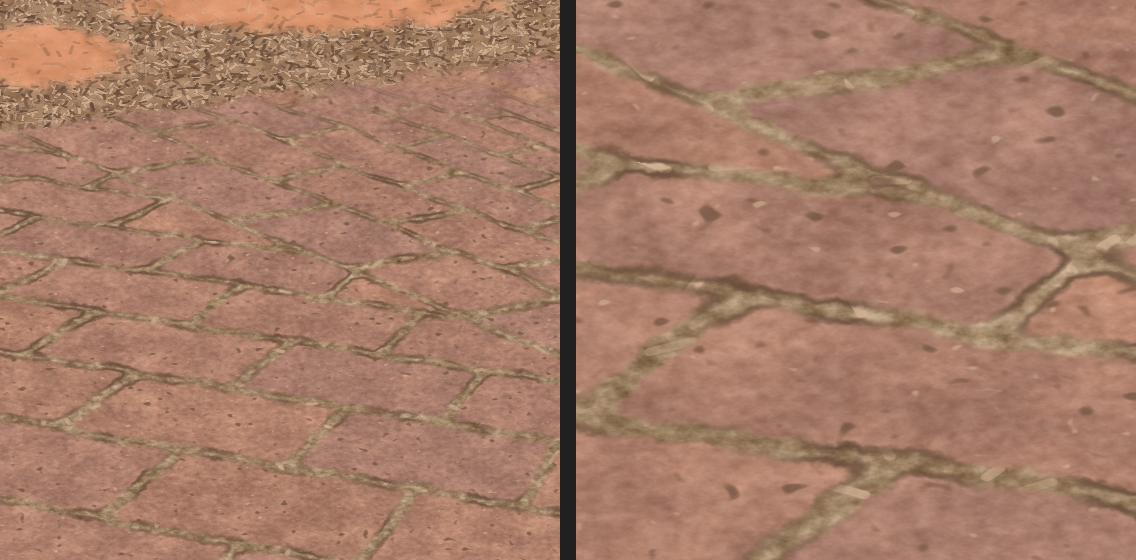
Left, the full canvas; right, a detail of the centre.
Reproduce this texture procedurally as a Shadertoy shader.

```glsl
// Weathered brick paving seen at a slant, below a strip of bare soil and leaf litter.
// Two projected course grids meet on a diagonal seam; each gives distances to its
// mortar lines. Gradient noise roughens and stains it, and hashed strokes form litter.

#define ROW_GAP 0.0065
#define JOINT_GAP 0.0090
#define WOBBLE 0.009
#define BRICK_STAIN 0.17
#define BRICK_COLOR vec3(0.655, 0.480, 0.410)
#define BRICK_WARM vec3(0.735, 0.535, 0.440)
#define MORTAR_COLOR vec3(0.625, 0.515, 0.400)
#define STRAW_COLOR vec3(0.840, 0.710, 0.590)
#define SOIL_COLOR vec3(0.850, 0.580, 0.425)
#define SHADOW_COLOR vec3(0.390, 0.280, 0.215)

vec2 hash2(vec2 cell) {
    vec3 q = fract(cell.xyx * vec3(0.1031, 0.1030, 0.0973));
    q += dot(q, q.yzx + 33.33);
    return fract((q.xx + q.yz) * q.zy);
}

float corner(vec2 cell, vec2 f, vec2 o) {
    return dot(hash2(cell + o) * 2.0 - 1.0, f - o);
}

float noise(vec2 p) {
    vec2 i = floor(p), f = p - i;
    vec2 s = f * f * f * (f * (f * 6.0 - 15.0) + 10.0);
    vec2 e = vec2(0.0, 1.0);
    return mix(mix(corner(i, f, e.xx), corner(i, f, e.yx), s.x),
               mix(corner(i, f, e.xy), corner(i, f, e.yy), s.x), s.y);
}

float fbm(vec2 p) {
    float sum = 0.0, amp = 1.0;
    for (int i = 0; i < 4; i++) {
        sum += amp * noise(p);
        p = mat2(1.6, 1.2, -1.2, 1.6) * p + 17.3;
        amp *= 0.6;
    }
    return sum;
}

// Slope of a grid coordinate per canvas unit
float slope(float g) {
    return max(length(vec2(dFdx(g), dFdy(g))) * iResolution.y, 1e-3);
}

// Staggered courses: xy = distance to end joint and row line, zw = brick id
vec4 courses(vec2 g, float phase, float stagger) {
    vec2 perUnit = vec2(slope(g.x), slope(g.y));
    g.x -= phase + stagger * floor(g.y);
    vec2 f = fract(g);
    return vec4(min(f, 1.0 - f) / perUnit, floor(g));
}

// Random short strokes: x = coverage, y = tone
vec2 flakes(vec2 p, float density, float blur) {
    vec2 result = vec2(0.0);
    for (int k = 0; k < 9; k++) {
        vec2 cell = floor(p) + vec2(k % 3 - 1, k / 3 - 1);
        vec2 a = hash2(cell), b = hash2(cell + 57.0);
        vec2 dir = vec2(cos(b.x * 6.283), sin(b.x * 6.283));
        vec2 d = p - cell - a;
        float reach = 0.15 + 0.35 * a.y;
        float dist = length(d - dir * clamp(dot(d, dir), -reach, reach));
        float cover = (1.0 - smoothstep(0.09, 0.12 + blur, dist)) * step(b.y, density);
        result = mix(result, vec2(1.0, a.x), cover);
    }
    return result;
}

vec3 paving(vec2 p, float px) {
    vec2 w = p + WOBBLE * vec2(noise(p * 11.0), noise(p * 11.0 + 40.0));

    // Near grid, far grid, and the seam between them
    float nearDepth = (w.y - 0.109 * w.x) / (1.0 + 0.0845 * w.x) + 0.521;
    vec2 nearGrid = vec2((w.x - 1.69) / (0.327 * nearDepth), 13.7 - 12.285 / nearDepth);
    float farDepth = (w.y - 0.36 * w.x) / (1.0 + 0.22 * w.x);
    vec2 farGrid = vec2((w.x + 2.0 * farDepth) / 0.21, 4.255 / max(farDepth + 0.45, 0.1) - 6.3);
    vec4 brick = courses(nearGrid, 0.48, 0.56);
    vec4 farBrick = courses(farGrid, 0.1, 0.45);
    float seam = -farGrid.y / slope(farGrid.y);
    brick.y = min(brick.y, abs(seam));
    if (seam < 0.0) brick = farBrick + vec4(0.0, 0.0, 31.0, 47.0);

    // Rounded, chipped brick outline
    float size = mix(0.45, 1.1, smoothstep(0.1, 0.9, p.y));
    vec2 inset = brick.xy - vec2(JOINT_GAP, ROW_GAP) * size;
    float radius = 0.012 * size;
    float edge = radius - length(max(radius - inset, 0.0));
    edge += 0.006 * size * fbm(p * vec2(38.0, 55.0));
    float face = smoothstep(-0.002 - px, 0.002 + px, edge);

    // Brick face with stains, grit and pits
    vec2 q = p * vec2(1.0, 1.8);
    vec2 tint = hash2(brick.zw + 80.0);
    float stain = fbm(q * 13.0), grit = fbm(q * 75.0 + 9.0);
    vec3 clay = mix(BRICK_COLOR, BRICK_WARM, clamp(tint.x * 0.5 + stain * 0.9 + 0.1, 0.0, 1.0));
    clay += vec3(-0.02, -0.01, 0.02) * (tint.y - 0.3) + BRICK_STAIN * (0.35 * stain + 0.55 * grit);
    clay = mix(clay, SHADOW_COLOR, 0.65 * smoothstep(0.30, 0.55, noise(q * 62.0 + 5.0) + 0.25 * stain));
    clay = mix(clay, STRAW_COLOR, 0.6 * smoothstep(0.36, 0.55, noise(q * 85.0 + 70.0)));

    // Sandy mortar, dry straw in the gaps, broken shadow along the edges
    vec3 mortar = MORTAR_COLOR + 0.22 * fbm(q * 60.0) + 0.10 * noise(p * 9.0);
    vec2 straw = flakes(p * vec2(32.0, 44.0), 0.5, px * 44.0);
    mortar = mix(mortar, STRAW_COLOR, straw.x * straw.y * 0.8);
    float crack = 1.0 - smoothstep(0.0, 0.0045 * size + px, abs(edge + 0.001));
    vec3 color = mix(mortar, clay, face * mix(1.0, 0.9, tint.y));
    color = mix(color, SHADOW_COLOR, 0.8 * crack * smoothstep(-0.2, 0.35, noise(p * 17.0 + 3.0)));
    return mix(clay, color, smoothstep(0.11, 0.25, p.y));
}

vec3 ground(vec2 p, float px) {
    float rough = fbm(p * vec2(16.0, 28.0));
    float bare = max(1.0 - length((p - vec2(0.54, 0.0)) / vec2(0.34, 0.06)),
                     0.8 - length((p - vec2(0.07, 0.10)) / vec2(0.20, 0.07)));
    float cover = 1.0 - smoothstep(-0.15, 0.25, bare + 0.25 * rough);
    vec3 color = SOIL_COLOR + 0.09 * rough;
    color = mix(color, MORTAR_COLOR * 0.92 + 0.18 * rough, cover * 0.75);
    for (int i = 0; i < 4; i++) {
        float scale = 38.0 + 11.0 * float(i);
        vec2 leaf = flakes(p * vec2(1.0, 1.6) * scale + 19.0 * float(i), 0.12 + 0.6 * cover, px * scale);
        vec3 leafColor = mix(SHADOW_COLOR, STRAW_COLOR, smoothstep(0.05, 0.9, leaf.y));
        color = mix(color, leafColor, leaf.x * mix(0.3, 0.8, cover));
    }
    return color;
}

void mainImage(out vec4 fragColor, in vec2 fragCoord) {
    vec2 p = fragCoord / iResolution.xy;
    p.y = 1.0 - p.y; // depth grows toward the viewer
    float px = 1.0 / iResolution.y;
    float border = 0.235 - 0.13 * p.x + 0.03 * fbm(p * 14.0);
    float paved = smoothstep(-0.012, 0.012, p.y - border + 0.02 * noise(p * 70.0));
    fragColor = vec4(clamp(mix(ground(p, px), paving(p, px), paved), 0.0, 1.0), 1.0);
}
```
